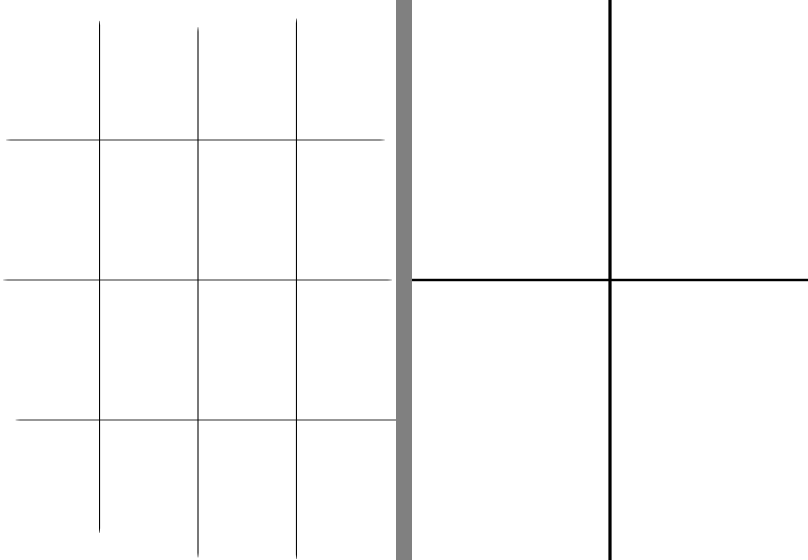
Left, the full canvas; right, a detail of the centre.
A WebGL 1 fragment shader for this pattern:

```glsl
precision highp float;
// Three thin black columns and three rows divide a white sheet into a 4 x 4 grid.
// Each family of lines is one vec3 of distances; its lines stop at uneven
// lengths, with tapered tips, and fine widths are box filtered to stay smooth.

uniform vec2 u_resolution;

// Lengths are in units of the canvas height
#define COLUMN_STEP 0.1758
#define ROW_STEP 0.25
#define COLUMN_WIDTH 0.00191
#define ROW_WIDTH 0.00145
#define TAPER 0.009
// Line ends: columns left to right, rows bottom to top
#define COLUMN_START vec3(0.048, 0.004, 0.001)
#define COLUMN_END vec3(0.9635, 0.952, 0.9675)
#define ROW_START vec3(0.0273, 0.0052, 0.0104)
#define ROW_END vec3(0.72, 0.7005, 0.6875)
#define PAPER vec3(1.0)
#define INK vec3(0.0)

// Share of a pixel covered by each of three parallel strokes
vec3 strokeCoverage(float across, float along, float stepSize, float width,
                    vec3 start, vec3 end, float pixel) {
  vec3 d = abs(across - stepSize * vec3(-1.0, 0.0, 1.0));
  vec3 inside = min(along - start, end - along);
  vec3 halfWidth = 0.5 * width * sqrt(clamp(inside / TAPER, 0.0, 1.0));
  vec3 overlap = min(d + 0.5 * pixel, halfWidth) - max(d - 0.5 * pixel, -halfWidth);
  vec3 ends = clamp(inside / pixel + 0.5, 0.0, 1.0);
  return clamp(overlap / pixel, 0.0, 1.0) * ends;
}

float strongest(vec3 v) {
  return max(v.x, max(v.y, v.z));
}

void main() {
  float pixel = 1.0 / u_resolution.y;
  vec2 p = gl_FragCoord.xy * pixel;
  vec2 center = 0.5 * u_resolution * pixel;

  float columns = strongest(strokeCoverage(p.x - center.x, p.y, COLUMN_STEP,
      COLUMN_WIDTH, COLUMN_START, COLUMN_END, pixel));
  float rows = strongest(strokeCoverage(p.y - center.y, p.x, ROW_STEP,
      ROW_WIDTH, ROW_START, ROW_END, pixel));

  // Crossing strokes combine as overlapping ink
  float ink = 1.0 - (1.0 - columns) * (1.0 - rows);
  gl_FragColor = vec4(mix(PAPER, INK, ink), 1.0);
}
```
